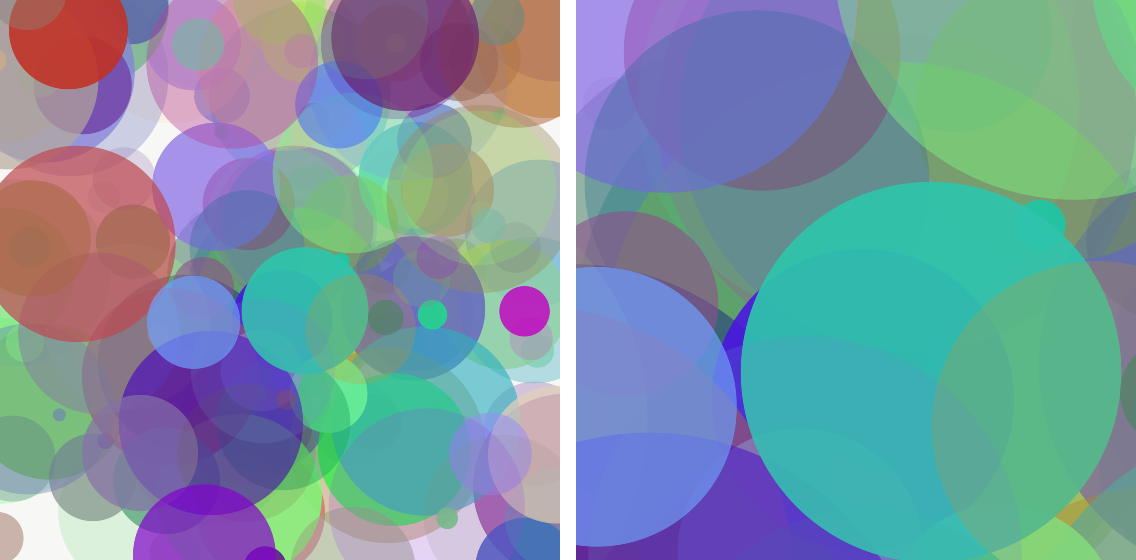
Left, the full canvas; right, a detail of the centre.
This background is drawn by a WebGL 1 fragment shader. Its source:

```glsl
precision highp float;

// Translucent discs of many sizes and colours heaped over a pale ground.
// Each disc takes its place, radius, tint and opacity from a hash of its index,
// and the discs are blended one over another from back to front.

uniform vec2 u_resolution;

const int DISC_COUNT = 150;
const float MIN_RADIUS = 0.010;
const float MAX_RADIUS = 0.180;
const float SPREAD = 1.04;       // width of the square holding the centres
const float SATURATION = 1.6;    // offsets the greying caused by blending
const float TINT_JITTER = 0.60;
const vec3 GROUND = vec3(0.97, 0.97, 0.96);
const vec3 MID_TONE = vec3(0.53, 0.55, 0.54);

// Four random values in 0..1 from one number, without sine.
vec4 hash4(float n) {
  vec4 p = fract(vec4(n) * vec4(0.1031, 0.1030, 0.0973, 0.1099));
  p += dot(p, p.wzxy + 33.33);
  return fract((p.xxyz + p.yzzw) * p.zywx);
}

// Weighted choice among six base tints.
vec3 baseTint(float pick) {
  vec3 tint = vec3(0.42, 0.53, 0.63);
  tint = mix(tint, vec3(0.60, 0.69, 0.64), step(0.22, pick));
  tint = mix(tint, vec3(0.42, 0.71, 0.40), step(0.42, pick));
  tint = mix(tint, vec3(0.69, 0.64, 0.44), step(0.57, pick));
  tint = mix(tint, vec3(0.51, 0.28, 0.67), step(0.72, pick));
  return mix(tint, vec3(0.56, 0.38, 0.47), step(0.86, pick));
}

// Base tint made more vivid, then shifted at random in each channel.
vec3 discColour(float pick, vec3 random) {
  vec3 vivid = MID_TONE + (baseTint(pick) - MID_TONE) * SATURATION;
  return clamp(vivid + (random - 0.5) * TINT_JITTER, 0.0, 1.0);
}

// Coverage of a disc, smoothed over one pixel at the rim.
float discMask(vec2 point, vec2 centre, float radius, float pixel) {
  float rim = length(point - centre) - radius;
  return 1.0 - smoothstep(-0.5 * pixel, 0.5 * pixel, rim);
}

void main() {
  float side = min(u_resolution.x, u_resolution.y);
  vec2 point = gl_FragCoord.xy / side;
  vec2 extent = u_resolution / side;
  float pixel = 1.0 / side;

  vec3 colour = GROUND;
  for (int i = 0; i < DISC_COUNT; i++) {
    float id = float(i) + 1.0;
    vec4 shape = hash4(id);
    vec4 paint = hash4(id + 411.7);

    vec2 centre = extent * (0.5 + (shape.xy - 0.5) * SPREAD);
    float radius = mix(MIN_RADIUS, MAX_RADIUS, shape.z);
    float opacity = mix(0.12, 0.95, shape.w);

    float mask = discMask(point, centre, radius, pixel);
    colour = mix(colour, discColour(paint.w, paint.xyz), mask * opacity);
  }

  gl_FragColor = vec4(colour, 1.0);
}
```
